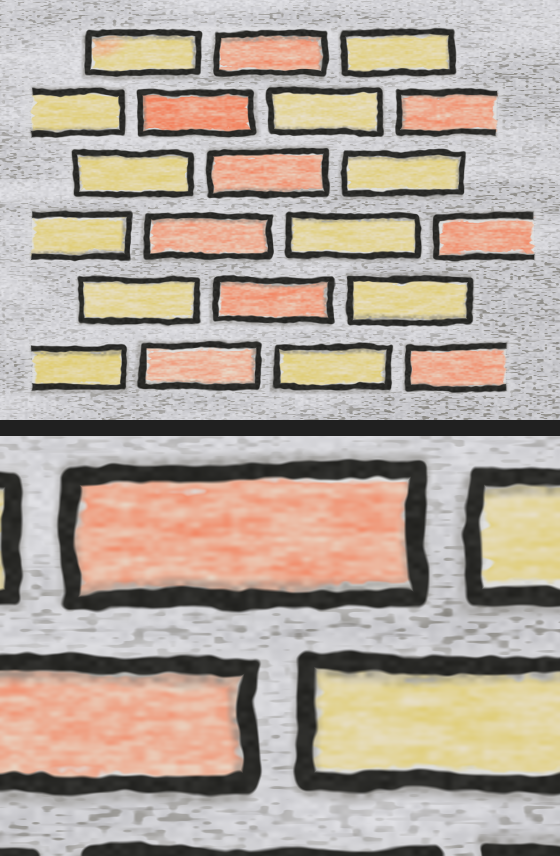
Top: the whole. Bottom: its middle third, enlarged.
Give the GLSL for this pattern, as a Shadertoy shader.

```glsl
// Hand-drawn brick wall: marker outlines filled with crayon on grainy grey paper.

#define ROWS 6
#define HALF_HEIGHT 4.85   // lengths are in hundredths of the canvas height
#define HALF_LINE 0.70
#define JOINT_GAP 2.25
#define JOINT_JITTER 1.3
#define WOBBLE 0.8
#define OPEN_LEFT 7.6      // where the unfinished half bricks break off
#define OPEN_LENGTH 25.5
#define INK vec3(0.15, 0.15, 0.14)
#define PAPER vec3(0.825, 0.825, 0.842)
#define YELLOW vec3(0.87, 0.79, 0.40)
#define ORANGE vec3(0.95, 0.51, 0.37)

// Per row: position of the first joint, and brick pitch
const vec2 rowLayout[ROWS] = vec2[ROWS](
    vec2(19.1, 30.4), vec2(0.35, 30.7), vec2(16.3, 31.9),
    vec2(-1.2, 34.1), vec2(16.8, 32.3), vec2(0.8, 31.4));

float hash(vec2 p) {
    vec3 q = fract(vec3(p.xyx) * 0.1031);
    q += dot(q, q.yzx + 33.33);
    return fract((q.x + q.y) * q.z);
}

float noise(vec2 p) {
    vec2 i = floor(p), f = fract(p);
    f = f * f * (3.0 - 2.0 * f);
    return mix(mix(hash(i), hash(i + vec2(1, 0)), f.x),
               mix(hash(i + vec2(0, 1)), hash(i + vec2(1, 1)), f.x), f.y);
}

float sdBox(vec2 p, vec2 halfSize) {
    vec2 e = abs(p) - halfSize;
    return length(max(e, 0.0)) + min(max(e.x, e.y), 0.0);
}

float jointX(int row, int k) {
    float shift = hash(vec2(row, k) * 7.0 + 3.0) - 0.5;
    return rowLayout[row].x + rowLayout[row].y * float(k) + shift * JOINT_JITTER;
}

// Grey paper with a horizontal rubbed grain, heavier toward the lower right
vec3 paperColor(vec2 p, float grain) {
    float patches = noise(p * vec2(0.04, 0.22) + 11.0);
    float wear = smoothstep(0.15, 0.95, patches * 0.75 + p.x * 0.0016 + p.y * 0.0022);
    float specks = smoothstep(0.56, 0.90, noise(p * vec2(1.1, 3.2) + 70.0));
    float scratches = smoothstep(0.76, 0.95, noise(p * vec2(0.25, 2.4) + 31.0));
    vec3 col = PAPER + (grain - 0.5) * 0.08 + (0.45 - wear) * 0.07;
    col = mix(col, vec3(0.50, 0.49, 0.46), specks * (0.12 + 0.65 * wear));
    col = mix(col, vec3(0.42, 0.41, 0.39), scratches * wear * grain * 0.65);
    float bareStreak = smoothstep(0.7, 0.9, noise(p * vec2(0.03, 0.9) + 52.0));
    return mix(col, vec3(0.91, 0.91, 0.92), bareStreak * 0.5 * smoothstep(30.0, 0.0, p.y));
}

void mainImage(out vec4 fragColor, in vec2 fragCoord) {
    float px = 100.0 / iResolution.y;
    vec2 p = vec2((fragCoord.x - 0.5 * iResolution.x) * px + 66.67, 100.0 - fragCoord.y * px);
    float soft = 0.5 * px + 0.12;

    // Shared grain, crayon streaks and hand wobble
    float grain = noise(p * vec2(1.6, 2.2));
    float streak = noise(p * vec2(0.22, 1.3) + p.x * vec2(0.0, 0.03));
    float wax = 0.55 * streak + 0.45 * noise(p * vec2(0.9, 2.6) + 90.0);
    vec2 drift = vec2(noise(p * 0.22), noise(p * 0.22 + 40.0)) - 0.5;
    vec2 tremor = vec2(noise(p * 0.9 + 17.0), noise(p * 0.9 + 63.0)) - 0.5;
    vec2 hand = p + WOBBLE * (drift + 0.35 * tremor);
    float lineWidth = HALF_LINE + 0.28 * (noise(p * 0.5 + 25.0) - 0.5);

    vec3 col = paperColor(p, grain);
    float ink = 0.0, smear = 0.0, nearest = 100.0;

    for (int row = 0; row < ROWS; row++) {
        float r = float(row), rowY = 12.6 + 13.9 * r + 0.21 * r * r;
        if (abs(p.y - rowY) > 9.0) continue;
        bool halfBricks = row % 2 == 1;
        int count = halfBricks ? 4 : 3;

        for (int c = 0; c < count; c++) {
            vec2 id = vec2(row, c);
            float h1 = hash(id + 5.0), h2 = hash(id + 19.0), h3 = hash(id + 47.0);

            // Brick frame, slightly tilted and leaning
            float left = jointX(row, c) + JOINT_GAP, right = jointX(row, c + 1) - JOINT_GAP;
            float openEdge = 100.0;
            if (halfBricks && c == 0) { left -= 6.0; openEdge = hand.x - OPEN_LEFT; }
            if (halfBricks && c == 3) { openEdge = jointX(row, 3) + OPEN_LENGTH - hand.x; right += 6.0; }
            vec2 size = vec2(0.5 * (right - left), HALF_HEIGHT + 0.4 * (h3 - 0.5));
            vec2 q = hand - vec2(0.5 * (left + right), rowY + 0.5 * (h2 - 0.5));
            q += vec2((h1 - 0.5) * 0.09 * q.y, (h2 - 0.5) * 0.03 * q.x);
            float box = sdBox(q, size);
            nearest = min(nearest, max(box, -openEdge));

            // Crayon fill with ragged margins
            float inside = smoothstep(soft, -soft, max(box, -openEdge));
            col = mix(col, vec3(0.88, 0.88, 0.87), inside * 0.85);
            float margin = max(box + 0.5 + 0.5 * h1, 0.4 - openEdge) + 1.6 * (streak - 0.5);
            float fill = smoothstep(0.35, -0.35, margin + 0.5 * (grain - 0.5));
            float blush = row + c == 0 ? smoothstep(1.1, 0.5, length((q + size - 2.0) / vec2(7.0, 4.0))) : 0.0;
            vec3 pigment = mix(YELLOW, ORANGE, c % 2 == 1 ? 1.0 : blush * 0.65);
            float strength = 0.38 + 0.26 * h2 + (c == 1 && row % 3 == 1 ? 0.2 : 0.0);
            float cover = clamp(strength + (wax - 0.5) * 0.75 + (grain - 0.5) * 0.2, 0.05, 1.0);
            col = mix(col, mix(vec3(0.91, 0.88, 0.82), pigment, cover), fill);

            // Marker outline and a faint offset smear beside it
            float outline = max(abs(box) - lineWidth, -openEdge);
            ink = max(ink, smoothstep(soft, -soft, outline));
            float ghost = abs(sdBox(q + 1.6 * (vec2(h1, h3) - 0.5), size)) - HALF_LINE;
            smear = max(smear, smoothstep(0.7, -0.3, max(ghost, -openEdge)));
        }
    }

    // Paper is cleaner close around the bricks
    float halo = smoothstep(2.6, 0.7, nearest) * smoothstep(0.0, 0.4, nearest);
    col = mix(col, vec3(0.86, 0.86, 0.87), halo * 0.5);
    col = mix(col, vec3(0.52, 0.51, 0.49), smear * (0.2 + 0.5 * grain));
    col = mix(col, INK + 0.07 * (grain - 0.3), ink);
    fragColor = vec4(col, 1.0);
}
```
